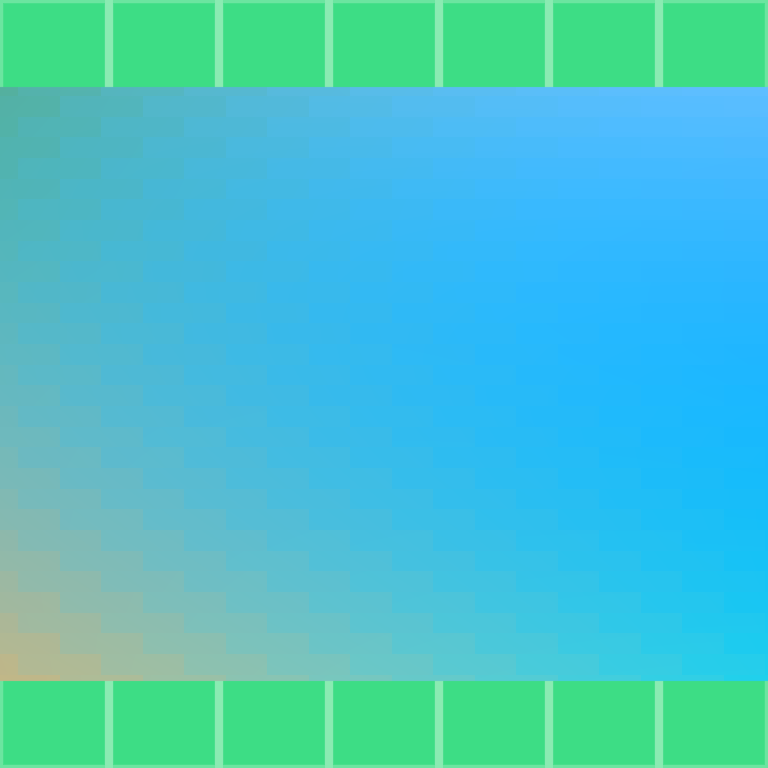
This background is drawn by a Shadertoy shader. Its source:

```glsl
const float BAND_HEIGHT = 0.1133;
const float TILE_PITCH = 0.14323;
const float TILE_SHIFT = -0.0013;
const float SEAM_HALF_WIDTH = 0.0054;
const float RIM_WIDTH = 0.0042;
const float RIM_STRENGTH = 0.6;
const vec2 BRICK_SIZE = vec2(0.1081, 0.02692);
const vec2 BRICK_ORIGIN = vec2(0.0235, 0.3906);
const float BRICK_FLATNESS = 0.78;

const vec3 TILE_GREEN = vec3(0.24, 0.865, 0.52);
const vec3 SEAM_MINT = vec3(0.54, 0.92, 0.70);

// Sky colours: rows from top to bottom, columns from left to right
const vec3 TOP_LEFT = vec3(0.33, 0.69, 0.62);
const vec3 TOP_MID = vec3(0.345, 0.737, 0.91);
const vec3 TOP_RIGHT = vec3(0.37, 0.745, 1.0);
const vec3 WAIST_LEFT = vec3(0.40, 0.722, 0.745);
const vec3 WAIST_MID = vec3(0.196, 0.73, 0.94);
const vec3 WAIST_RIGHT = vec3(0.11, 0.718, 1.0);
const vec3 BASE_LEFT = vec3(0.77, 0.714, 0.52);
const vec3 BASE_MID = vec3(0.44, 0.784, 0.765);
const vec3 BASE_RIGHT = vec3(0.125, 0.815, 0.925);

// Parabola through a, b and c at t = 0, 0.5 and 1
vec3 parabola(vec3 a, vec3 b, vec3 c, float t) {
    return a * 2.0 * (t - 0.5) * (t - 1.0)
         + b * 4.0 * t * (1.0 - t)
         + c * 2.0 * t * (t - 0.5);
}

vec3 skyColor(vec2 p) {
    float across = clamp(p.x, 0.0, 1.0);
    float down = clamp((1.0 - BAND_HEIGHT - p.y) / (1.0 - 2.0 * BAND_HEIGHT), 0.0, 1.0);
    vec3 top = parabola(TOP_LEFT, TOP_MID, TOP_RIGHT, across);
    vec3 waist = parabola(WAIST_LEFT, WAIST_MID, WAIST_RIGHT, across);
    vec3 base = parabola(BASE_LEFT, BASE_MID, BASE_RIGHT, across);
    return parabola(top, waist, base, down);
}

// Centre of the staggered brick that holds p
vec2 brickCenter(vec2 p) {
    vec2 cell = (p - BRICK_ORIGIN) / BRICK_SIZE;
    float row = floor(cell.y);
    float stagger = 0.5 * mod(row, 2.0);
    float column = floor(cell.x - stagger);
    return BRICK_ORIGIN + (vec2(column + stagger, row) + 0.5) * BRICK_SIZE;
}

// Green tiles with pale seams and a fainter outer rim
vec3 tileColor(vec2 p, float blur) {
    float seamIndex = floor((p.x - TILE_SHIFT) / TILE_PITCH + 0.5);
    float seamDistance = abs(p.x - TILE_SHIFT - seamIndex * TILE_PITCH);
    float seam = 1.0 - smoothstep(-blur, blur, seamDistance - SEAM_HALF_WIDTH);
    seam *= step(0.5, seamIndex) * step(seamIndex, 6.5);

    vec2 inset = min(p, 1.0 - p);
    float rimDistance = min(inset.x, inset.y);
    float rim = RIM_STRENGTH * (1.0 - smoothstep(-blur, blur, rimDistance - RIM_WIDTH));
    return mix(TILE_GREEN, SEAM_MINT, max(seam, rim));
}

void mainImage(out vec4 fragColor, in vec2 fragCoord) {
    vec2 uv = fragCoord / iResolution.xy;
    float blur = 0.75 / min(iResolution.x, iResolution.y);

    // Bricks flatten the sky gradient into soft steps
    vec3 color = mix(skyColor(uv), skyColor(brickCenter(uv)), BRICK_FLATNESS);

    // Tile bands along the top and bottom
    float edgeDistance = min(uv.y, 1.0 - uv.y) - BAND_HEIGHT;
    float band = 1.0 - smoothstep(-blur, blur, edgeDistance);
    color = mix(color, tileColor(uv, blur), band);

    fragColor = vec4(color, 1.0);
}
```
